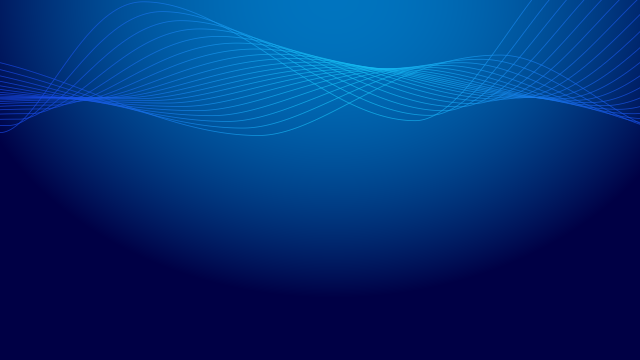
This background is drawn by a Shadertoy shader. Its source:

```glsl
// A blue glow hanging from the top edge over deep navy, crossed by a ribbon of fine lines.
// Each line eases through five turning points that slide along with its place in the
// ribbon, so neighbours fan out and cross. Lengths are in canvas heights, depth runs down.

const float LINE_COUNT = 20.0;

// Eased progress from one turning point to the next
float ease(float x, vec2 from, vec2 to) {
    return mix(from.y, to.y, smoothstep(from.x, to.x, x));
}

// Depth below the top edge of ribbon line t (0 to 1) at position x
float lineDepth(float x, float t) {
    vec2 valley = vec2(0.718 * pow(t, 1.15), 0.271 + 0.405 * (t - 0.49) * (t - 0.49));
    vec2 crest  = vec2(mix(0.398, 1.389, t), 0.005 + t * (0.539 - 0.391 * t));
    vec2 trough = vec2(mix(1.153, 1.921, t), 0.271 + 0.347 * (t - 0.43) * (t - 0.43));
    vec2 entry  = vec2(valley.x - 0.9, mix(0.4, 0.15, t));
    vec2 exit   = vec2(trough.x + 0.514 + 0.347 * t, -0.15);

    if (x < valley.x) return ease(x, entry, valley);
    if (x < crest.x) {
        // The climb is skewed so that it starts steeper and rounds off gently
        float u = (x - valley.x) / (crest.x - valley.x);
        return mix(valley.y, crest.y, smoothstep(0.0, 1.0, u * (1.25 - 0.25 * u)));
    }
    if (x < trough.x) return ease(x, crest, trough);
    return ease(x, trough, exit);
}

// Share of a pixel covered by a stroke whose centre lies at the given distance
float strokeCoverage(float dist, float halfWidth, float pixel) {
    return clamp(0.5 + (halfWidth - dist) / pixel, 0.0, 1.0)
         - clamp(0.5 - (halfWidth + dist) / pixel, 0.0, 1.0);
}

void mainImage(out vec4 fragColor, in vec2 fragCoord) {
    float pixel = 1.0 / iResolution.y;
    vec2 p = vec2(fragCoord.x, iResolution.y - fragCoord.y) * pixel;

    // Elliptic glow centred on the top edge
    vec2 q = (p - vec2(0.926, 0.0)) / vec2(1.123, 0.88);
    float glow = max(0.455 - 0.515 * dot(q, q), 0.0);
    vec3 color = vec3(0.0, glow, 0.27 + 1.05 * glow);

    // Ribbon lines, cyan near the middle and royal blue at the sides
    vec3 lineColor = mix(vec3(0.08, 0.74, 0.95), vec3(0.09, 0.28, 0.90),
                         smoothstep(0.0, 0.95, abs(p.x - 0.97)));
    for (float i = 0.0; i < LINE_COUNT; i++) {
        float t = i / (LINE_COUNT - 1.0);
        float depth = lineDepth(p.x, t);
        float slope = (lineDepth(p.x + 0.001, t) - depth) / 0.001;
        float dist = abs(p.y - depth) / sqrt(1.0 + slope * slope);
        color = mix(color, lineColor, 0.75 * strokeCoverage(dist, 0.0011, pixel));
    }

    fragColor = vec4(color, 1.0);
}
```
